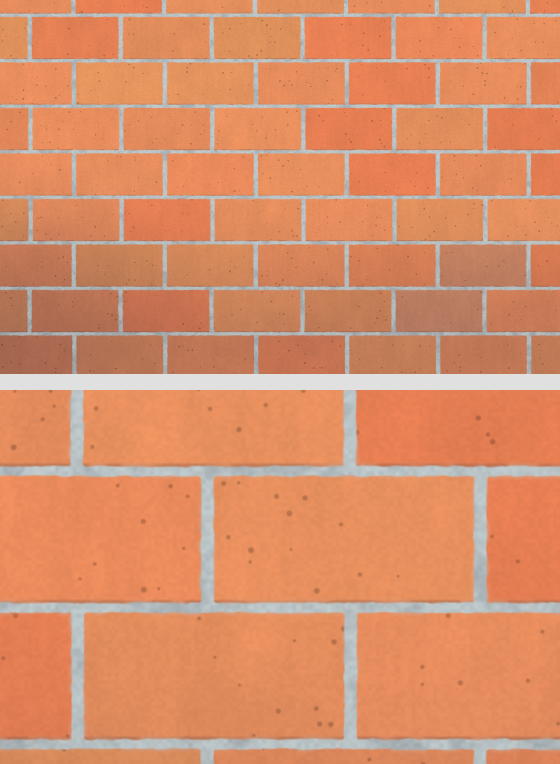
Top: the whole. Bottom: its middle third, enlarged.
Give the GLSL for this texture, as a WebGL 2 fragment shader.

```glsl
#version 300 es
precision highp float;
// Draws a running-bond wall of orange bricks with pale blue-grey mortar.
// Each brick is a rounded-box distance with a ragged edge; hashes vary its tint,
// value noise adds grain and wear, and a soft shade falls to the lower left.
uniform vec2 u_resolution;
out vec4 fragColor;

// Layout, in units of the canvas height
const vec2 PITCH = vec2(0.2432, 0.1217);    // brick plus joint
const vec2 JOINT = vec2(0.0112, 0.0088);    // mortar widths
const vec2 ORIGIN = vec2(0.1970, 0.1075);   // a joint crossing
const float COURSE_SHIFT = 0.523;           // offset of alternate courses
const float COURSE_JITTER = 0.004;
const float CORNER = 0.0025;
const float RAGGED = 0.0028;
const float SOFTNESS = 0.0013;

// Colours
const vec3 BRICK = vec3(0.905, 0.550, 0.365);
const vec3 BRICK_RED = vec3(0.905, 0.495, 0.325);
const vec3 BRICK_OCHRE = vec3(0.885, 0.575, 0.365);
const vec3 BRICK_DULL = vec3(0.790, 0.545, 0.410);
const vec3 SHADE = vec3(0.815, 0.825, 0.910);
const vec3 RIM = vec3(0.860, 0.640, 0.520);
const vec3 RIM_DARK = vec3(0.600, 0.400, 0.320);
const vec3 MORTAR = vec3(0.735, 0.775, 0.785);
const vec3 MORTAR_DARK = vec3(0.620, 0.650, 0.670);

float hash(vec2 p) {
    vec3 q = fract(vec3(p.xyx) * 0.1031);
    q += dot(q, q.yzx + 33.33);
    return fract((q.x + q.y) * q.z);
}

float noise(vec2 p) {
    vec2 i = floor(p), f = fract(p);
    f = f * f * (3.0 - 2.0 * f);
    return mix(mix(hash(i), hash(i + vec2(1, 0)), f.x),
               mix(hash(i + vec2(0, 1)), hash(i + vec2(1, 1)), f.x), f.y);
}

float fbm(vec2 p) {
    float sum = 0.0, amp = 0.5;
    for (int i = 0; i < 4; i++) {
        sum += amp * noise(p);
        p = p * 2.03 + 17.7;
        amp *= 0.5;
    }
    return sum / 0.9375;
}

float roundedBox(vec2 p, vec2 halfSize, float r) {
    vec2 d = abs(p) - halfSize + r;
    return length(max(d, 0.0)) + min(max(d.x, d.y), 0.0) - r;
}

// Base tint of one brick, with a few dull ones among them
vec3 brickTint(vec2 id) {
    float hue = hash(id + 41.0);
    vec3 tint = mix(BRICK, BRICK_RED, smoothstep(0.55, 1.0, hue));
    tint = mix(tint, BRICK_OCHRE, smoothstep(0.45, 0.0, hue));
    tint = mix(tint, BRICK_DULL, 0.8 * step(0.94, hash(id + 87.0)));
    return tint * (0.98 + 0.04 * hash(id + 13.0));
}

// Dark pits, sparsely scattered over a fine grid
float pits(vec2 p) {
    vec2 g = p * 85.0, cell = floor(g);
    vec2 centre = 0.25 + 0.5 * vec2(hash(cell + 5.0), hash(cell + 9.0));
    float size = 0.10 + 0.12 * hash(cell + 3.0);
    return step(0.93, hash(cell)) * smoothstep(size + 0.1, size - 0.1, length(fract(g) - centre));
}

vec3 brickFace(vec2 p, vec2 local, vec2 id, float d) {
    vec3 col = brickTint(id);
    float blotch = fbm(p * vec2(22.0, 16.0) + id * 7.0) - 0.5;
    float streak = noise(p * vec2(130.0, 14.0) + id) - 0.5;
    float grain = noise(p * 310.0) - 0.5;
    col *= 1.0 + 0.07 * blotch + 0.02 * streak + 0.045 * grain;
    col *= 1.0 - 0.20 * pits(p);

    // Worn pale rim, and a darker line along the underside
    float wear = smoothstep(0.35, 0.75, noise(p * vec2(70.0, 110.0) + 31.0));
    float rim = smoothstep(-0.0045, 0.0, d);
    float under = smoothstep(0.004, 0.001, local.y + 0.5 * (PITCH.y - JOINT.y));
    col = mix(col, RIM, 0.55 * rim * wear);
    return mix(col, RIM_DARK, 0.45 * under * (1.0 - 0.6 * wear));
}

void main() {
    vec2 p = gl_FragCoord.xy / u_resolution.y;
    float aspect = u_resolution.x / u_resolution.y;

    // Find the course, then the brick within it
    vec2 grid = (p - ORIGIN) / PITCH;
    float course = floor(grid.y) + 1.0;
    grid.x -= COURSE_SHIFT * mod(course, 2.0);
    grid.x += COURSE_JITTER * (hash(vec2(course, 71.0)) - 0.5) / PITCH.x;
    vec2 id = vec2(floor(grid.x), course) + 20.0;
    vec2 local = (fract(grid) - 0.5) * PITCH;

    float d = roundedBox(local, 0.5 * (PITCH - JOINT), CORNER);
    d += RAGGED * (fbm(p * 95.0) - 0.5);
    float aa = max(SOFTNESS, 0.75 / u_resolution.y);
    float brick = smoothstep(aa, -aa, d);

    // Sandy mortar, darker in patches
    float patchy = smoothstep(0.40, 0.75, fbm(p * 45.0 + 53.0));
    vec3 mortar = mix(MORTAR, MORTAR_DARK, 0.65 * patchy);
    mortar *= 1.0 + 0.08 * (noise(p * 260.0) - 0.5);

    // Shade gathers at the bottom and in the lower left
    float low = smoothstep(0.50, 0.05, p.y);
    float left = smoothstep(0.45, 0.0, p.x / aspect) * smoothstep(0.65, 0.25, p.y);
    float shade = 0.85 * low + 0.60 * left;
    vec3 face = brickFace(p, local, id, d) * mix(vec3(1.0), SHADE, shade);
    mortar *= 1.0 - 0.07 * shade;

    fragColor = vec4(mix(mortar, face, brick), 1.0);
}
```
